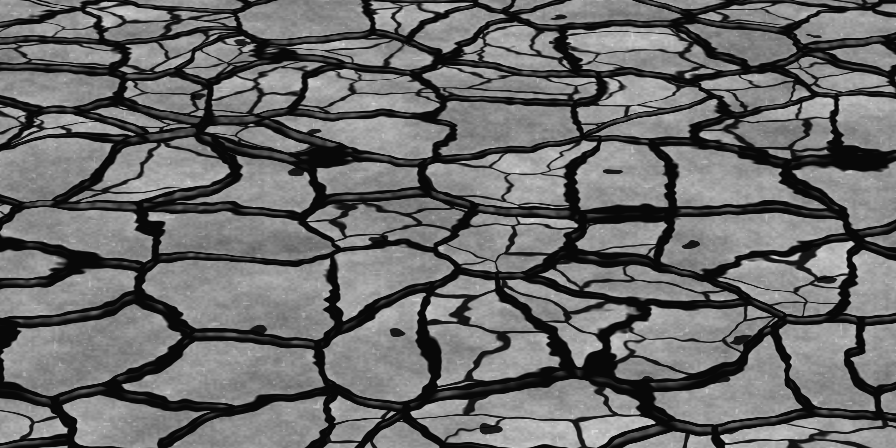
A WebGL 2 fragment shader for this texture:

```glsl
#version 300 es
precision highp float;

#define HORIZON 3.0       // height of the vanishing line
#define SPREAD 2.8        // plates per unit of width at the front
#define DEPTH 54.0        // plate rows between front and horizon
#define WARP 0.34         // bending of the plate outlines
#define CRACK 0.027       // half width of the main cracks
#define FINE_CRACK 0.022  // half width of the cracks inside plates
#define WALL 0.019        // visible thickness of the plates
#define SHADOW 0.03       // dark strip at the foot of the walls
#define SPLIT 0.50        // share of plates left whole
#define PITS 0.19         // share of pit sites in use
#define TONE 0.59         // mean brightness of the clay
#define GRAIN 0.15        // strength of the surface grain

uniform vec2 u_resolution;
out vec4 fragColor;

float hash(vec2 p) {
  return fract(sin(dot(p, vec2(127.1, 311.7))) * 43758.5453);
}

vec2 hash2(vec2 p) {
  return vec2(hash(p), hash(p + 19.7));
}

float noise(vec2 p) {
  vec2 i = floor(p), f = fract(p);
  f = f * f * (3.0 - 2.0 * f);
  return mix(mix(hash(i), hash(i + vec2(1, 0)), f.x),
             mix(hash(i + vec2(0, 1)), hash(i + vec2(1, 1)), f.x), f.y);
}

vec2 noise2(vec2 p) {
  return vec2(noise(p), noise(p + 37.3)) - 0.5;
}

// x: distance to the nearest cell edge, y: cell value, zw: offset to centre
vec4 voronoi(vec2 p) {
  vec2 base = floor(p), f = fract(p), nearCell = vec2(0), toNear = vec2(0);
  float best = 9.0;
  for (int j = -1; j <= 1; j++)
    for (int i = -1; i <= 1; i++) {
      vec2 c = vec2(i, j);
      vec2 r = c + 0.06 + 0.88 * hash2(base + c) - f;
      float d = dot(r, r);
      if (d < best) { best = d; toNear = r; nearCell = c; }
    }
  float edge = 9.0;
  for (int j = -2; j <= 2; j++)
    for (int i = -2; i <= 2; i++) {
      vec2 c = nearCell + vec2(i, j);
      vec2 r = c + 0.06 + 0.88 * hash2(base + c) - f;
      vec2 gap = r - toNear;
      if (dot(gap, gap) > 1e-4)
        edge = min(edge, dot(0.5 * (r + toNear), normalize(gap)));
    }
  return vec4(edge, hash(base + nearCell + 5.3), toNear);
}

// Screen position to the receding ground plane
vec2 ground(vec2 uv) {
  float d = HORIZON - uv.y;
  return vec2(uv.x * SPREAD * HORIZON, DEPTH) / d;
}

vec2 bend(vec2 g) {
  return g + WARP * 2.0 * noise2(g * 1.1) + 0.13 * noise2(g * 4.3)
           + 0.05 * noise2(g * 13.0);
}

void main() {
  vec2 uv = (gl_FragCoord.xy - vec2(0.5 * u_resolution.x, 0.0)) / u_resolution.y;
  float dist = HORIZON - uv.y;
  float soft = 0.6 * DEPTH / (dist * dist * u_resolution.y);
  vec2 g = ground(uv);
  vec2 p = bend(g);
  float vary = noise(g * 0.9 + 8.0);

  // Plates, and the plate whose front wall may cover this point
  vec4 plate = voronoi(p);
  float lift = WALL * mix(0.35, 1.4, vary) * dist / HORIZON;
  vec4 above = voronoi(bend(ground(uv + vec2(0.0, lift))));
  float side = abs(above.y - plate.y) > 1e-5 ? -above.x : above.x;

  // Clay surface: broad tone, tilt and grain
  float grain = 0.6 * noise(uv * vec2(150.0, 210.0)) + 0.4 * noise(uv * vec2(55.0, 90.0));
  float clay = TONE + 0.07 * (plate.y - 0.5) + 0.15 * (noise(g * 1.7) - 0.5);
  clay += 0.06 * clamp(dot(plate.zw, vec2(0.4, -0.8)), -1.0, 1.0);
  clay += GRAIN * (grain - 0.5) + 0.08 * (noise(g * 7.0) - 0.5);
  clay += 0.05 * (1.0 - smoothstep(0.03, 0.12, plate.x));
  clay += 0.12 * smoothstep(0.86, 1.0, noise(uv * vec2(90.0, 130.0) + 4.0));

  // Finer breakage inside some plates
  if (plate.y > SPLIT) {
    vec4 shard = voronoi(p * 1.8 + plate.y * 40.0);
    float fine = FINE_CRACK * mix(0.4, 1.5, noise(g * 2.3));
    clay += 0.08 * (shard.y - 0.5);
    clay *= mix(0.12, 1.0, smoothstep(fine - soft, fine + soft, shard.x / 1.8));
  }

  // Scattered ragged pits
  vec2 site = floor(g * 1.3);
  vec2 pitAt = fract(g * 1.3) - 0.25 - 0.5 * hash2(site + 3.1);
  float pit = length(pitAt + 0.12 * noise2(g * 12.0)) - 0.085;
  if (hash(site + 61.0) < PITS) clay *= mix(0.15, 1.0, smoothstep(-soft, soft, pit));

  // Walls fade from grey at the rim to black at the foot
  float strata = 0.5 + 0.8 * noise(vec2(g.x * 24.0, g.y * 9.0));
  float wall = 0.03 + 0.32 * strata * smoothstep(0.02, 0.11, -side);
  float foot = SHADOW * mix(0.5, 1.5, vary);
  float shade = mix(wall, clay, smoothstep(foot - soft, foot + soft, side));

  // Open cracks
  float width = CRACK * mix(0.5, 1.6, vary);
  float open = 1.0 - smoothstep(width - soft, width + soft, plate.x);
  shade = mix(shade, min(shade, 0.03), open);

  fragColor = vec4(vec3(clamp(shade, 0.02, 0.85)), 1.0);
}
```
